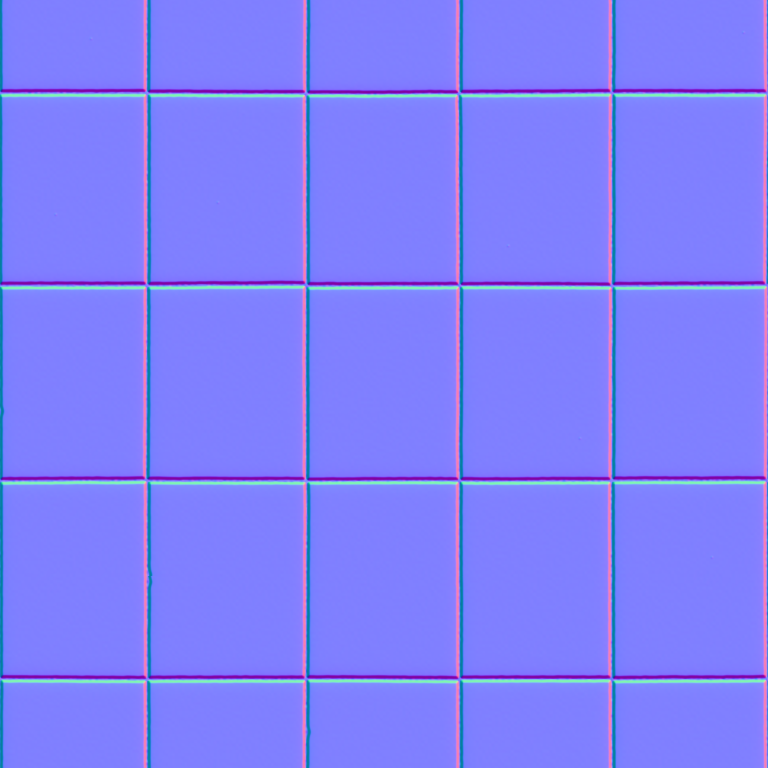
This texture map is drawn by a WebGL 1 fragment shader. Its source:

```glsl
precision highp float;
// Tangent-space normal map of a wall of five by four hand-laid tiles.
// Each joint is a groove with two steep banks; the slopes of both axes, faint
// grain, chips and pits are summed, encoded as a normal and supersampled.

uniform vec2 u_resolution;

const vec2 TILE_COUNT = vec2(5.0, 4.0);
const float BANK_WIDTH = 0.00105;

float hash(vec2 p) {
  vec3 q = fract(vec3(p.xyx) * 0.1031);
  q += dot(q, q.yzx + 33.33);
  return fract((q.x + q.y) * q.z);
}

float valueNoise(vec2 p) {
  vec2 cell = floor(p);
  vec2 f = fract(p);
  f = f * f * (3.0 - 2.0 * f);
  float low = mix(hash(cell), hash(cell + vec2(1.0, 0.0)), f.x);
  float high = mix(hash(cell + vec2(0.0, 1.0)), hash(cell + 1.0), f.x);
  return mix(low, high, f.y);
}

// Signed distance to the nearest joint (x) and the index of that joint (y).
// The first joint is shifted by base, the later ones by base plus shifts.
vec2 nearestJoint(float pos, float count, float phase, float base, vec4 shifts) {
  float index = floor(pos * count - phase + 0.5);
  float wrapped = floor(mod(index + 0.5, count));
  vec4 chosen = vec4(equal(vec4(wrapped), vec4(1.0, 2.0, 3.0, 4.0)));
  float line = (index + phase) / count + base + dot(chosen, shifts);
  return vec2(pos - line, index);
}

// Small shift and tilt of one joint segment, t running along it.
float segmentShift(vec2 id, float t) {
  float shift = (hash(id + 11.0) - 0.5) * 0.0012;
  float tilt = (hash(id + 23.0) - 0.5) * 0.0022 * (t - 0.5);
  return shift + tilt + (valueNoise(vec2(t * 5.0, id.x * 7.0 + id.y)) - 0.5) * 0.0005;
}

// Extra groove width where a few segments are chipped.
float chip(vec2 id, float t) {
  float place = 0.15 + 0.7 * hash(id + 37.0);
  float u = (t - place) / 0.022;
  return 0.0016 * step(0.8, hash(id + 41.0)) * exp(-u * u);
}

// Slope across a groove: a steep bank on each side and a soft worn shoulder.
float grooveSlope(float d, float halfGap) {
  float u = abs(d) - halfGap;
  float steepness = mix(2.7, 4.3, step(0.0, d));
  float bank = steepness * exp(-0.5 * u * u / (BANK_WIDTH * BANK_WIDTH));
  float shoulder = 0.17 * smoothstep(0.0, 0.002, u) * exp(-u / 0.0065);
  return -sign(d) * (bank + shoulder);
}

vec2 grainSlope(vec2 p) {
  float here = valueNoise(p);
  return vec2(valueNoise(p + vec2(0.5, 0.0)), valueNoise(p + vec2(0.0, 0.5))) - here;
}

// A tiny dent on some tiles.
vec2 pitSlope(vec2 local, vec2 tile) {
  vec2 centre = 0.15 + 0.7 * vec2(hash(tile + 53.0), hash(tile + 67.0));
  vec2 q = (local - centre) / TILE_COUNT / 0.0016;
  return 0.3 * step(0.7, hash(tile + 71.0)) * q * exp(-dot(q, q));
}

vec3 encodeNormal(vec2 slope) {
  return 0.5 + 0.5 * normalize(vec3(slope, 1.0));
}

vec3 tileNormal(vec2 p) {
  vec2 jointX = nearestJoint(p.x, TILE_COUNT.x, 0.0, -0.0012,
                             vec4(-0.0074, 0.0, -0.0005, -0.0019));
  vec2 jointY = nearestJoint(p.y, TILE_COUNT.y, 0.5, -0.0091,
                             vec4(0.0082, 0.0124, 0.0124, 0.0));
  vec2 d = vec2(jointX.x, jointY.x);
  vec2 index = vec2(jointX.y, jointY.y);
  vec2 tile = index - 1.0 + step(0.0, d);
  vec2 local = fract(d * TILE_COUNT);

  // Uneven segments: ids pair a joint with the tile it runs beside.
  vec2 idX = vec2(index.x, tile.y) + 5.0;
  vec2 idY = vec2(tile.x, index.y) + 105.0;
  d -= vec2(segmentShift(idX, local.y), segmentShift(idY, local.x));

  float ragged = (valueNoise(p * 150.0) - 0.5) * 0.0005;
  float gapX = 0.0025 + ragged + chip(idX, local.y) * step(0.0, d.x);
  float gapY = 0.0029 + ragged + (hash(idY) - 0.5) * 0.0005;
  vec2 slope = vec2(grooveSlope(d.x, gapX), grooveSlope(d.y, gapY));

  // Grooves run flat through one another at the crossings.
  vec2 onTile = smoothstep(vec2(0.001), vec2(0.0036), abs(d));
  slope *= onTile.yx;

  // Rough filler in the joints, faint grain and pits on the glaze.
  float filler = 1.0 - onTile.x * onTile.y;
  slope += grainSlope(p * 240.0) * mix(0.022, 0.45, filler);
  slope += pitSlope(local, tile + 9.0) * (1.0 - filler);
  return encodeNormal(slope);
}

void main() {
  // Three by three samples per pixel smooth the narrow banks.
  vec3 total = vec3(0.0);
  for (int j = 0; j < 3; j++) {
    for (int i = 0; i < 3; i++) {
      vec2 offset = (vec2(float(i), float(j)) - 1.0) / 3.0;
      total += tileNormal((gl_FragCoord.xy + offset) / u_resolution);
    }
  }
  gl_FragColor = vec4(total / 9.0, 1.0);
}
```
